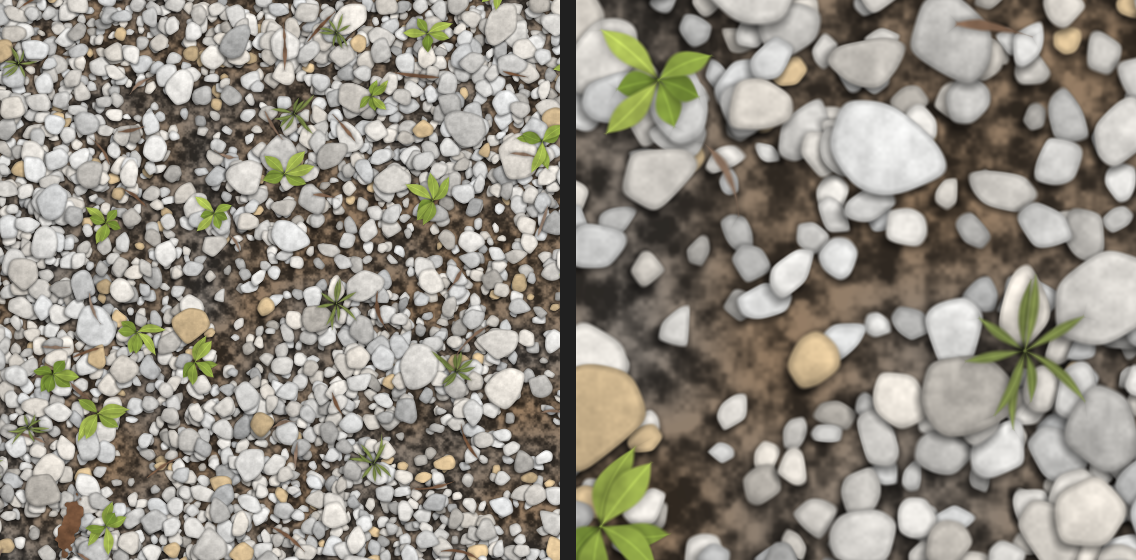
Left, the full canvas; right, a detail of the centre.
Write a WebGL 2 fragment shader that draws this texture.

```glsl
#version 300 es
precision highp float;
uniform vec2 u_resolution;
out vec4 fragColor;

const vec2 LIGHT = vec2(0.5, 0.86);
const float TAU = 6.28319;

float hash(vec2 p) {
  return fract(sin(dot(p, vec2(127.1, 311.7))) * 43758.5);
}

// Independent random value number k of a cell
float pick(vec2 cell, float k) {
  return hash(cell + k * vec2(17.31, 9.17));
}

float noise(vec2 p) {
  vec2 i = floor(p), f = fract(p);
  f = f * f * (3.0 - 2.0 * f);
  return mix(mix(hash(i), hash(i + vec2(1, 0)), f.x),
             mix(hash(i + vec2(0, 1)), hash(i + vec2(1, 1)), f.x), f.y);
}

float fbm(vec2 p) {
  return 0.55 * noise(p) + 0.3 * noise(p * 2.1 + 7.3) + 0.15 * noise(p * 4.3 + 3.1);
}

vec2 rotate(vec2 p, float a) {
  float c = cos(a), s = sin(a);
  return vec2(c * p.x + s * p.y, c * p.y - s * p.x);
}

float cover(float d, float soft) {
  return 1.0 - smoothstep(-soft, soft, d);
}

// Rounded irregular polygon, equal to 1 on its outline
float pebbleShape(vec2 p, vec2 cell) {
  float sum = 0.0;
  for (int k = 0; k < 7; k++) {
    float h = pick(cell, float(k) + 20.0);
    float a = (float(k) + 0.7 * h) * TAU / 7.0;
    float t = max(dot(p, vec2(cos(a), sin(a))), 0.0) / mix(0.72, 1.1, fract(h * 37.0));
    t *= t; t *= t; t *= t;
    sum += t;
  }
  return pow(sum + 1e-9, 0.125);
}

// Leaf blade growing from the origin along +y
float bladeShape(vec2 p, float len, float width) {
  float t = clamp(p.y / len, 0.0, 1.0);
  float halfWidth = width * sin(0.5 * TAU * pow(t, 1.25));
  return max(abs(p.x) - halfWidth, max(-p.y, p.y - len));
}

vec3 soil(vec2 uv) {
  float grain = fbm(uv * 75.0);
  vec3 c = mix(vec3(0.17, 0.16, 0.15), vec3(0.53, 0.50, 0.47), smoothstep(0.2, 0.82, grain));
  return mix(c, c * vec3(1.12, 0.97, 0.8), noise(uv * 11.0));
}

vec3 pebbles(vec3 color, vec2 uv, float cells, float density, float seed, float soft) {
  vec2 g = uv * cells;
  for (int y = 1; y >= -1; y--) for (int x = -1; x <= 1; x++) {
    vec2 cell = floor(g) + vec2(x, y), id = cell + seed;
    vec2 center = cell + 0.5 + 0.8 * (vec2(pick(id, 1.0), pick(id, 2.0)) - 0.5);
    float bare = smoothstep(0.5, 0.72, fbm(center / cells * 5.0 + 4.0));
    if (pick(id, 3.0) > density * (1.0 - 0.65 * bare)) continue;
    vec2 off = g - center;
    float size = mix(0.36, 0.63, pick(id, 4.0));
    vec2 q = rotate(off, TAU * pick(id, 5.0)) / size;
    q.y *= mix(1.0, 1.55, pick(id, 6.0));
    float d = (pebbleShape(q, id) - 1.0) * size / cells;

    // Contact shadow, then the lit stone
    float side = dot(off / (length(off) + 0.01), LIGHT);
    color *= 1.0 - 0.5 * cover(d + 0.003 * side - 0.001, 0.005);
    float tone = mix(0.64, 0.94, pow(pick(id, 7.0), 0.55));
    tone += 0.07 * dot(off, LIGHT) / size + 0.22 * (fbm(uv * 95.0 + seed) - 0.5);
    tone *= mix(0.8, 1.0, smoothstep(0.0, 0.006, -d));
    vec3 tint = mix(vec3(0.98, 0.985, 0.985), vec3(1.0, 0.97, 0.925), pick(id, 8.0));
    tint = mix(tint, vec3(1.0, 0.88, 0.69), step(0.955, pick(id, 9.0)));
    color = mix(color, tint * tone, cover(d, soft));
  }
  return color;
}

// Twigs and withered leaves
vec3 litter(vec3 color, vec2 uv, float cells, float chance, vec2 span, float seed, float soft) {
  for (int y = 1; y >= -1; y--) for (int x = -1; x <= 1; x++) {
    vec2 cell = floor(uv * cells) + vec2(x, y), id = cell + seed;
    if (pick(id, 1.0) > chance) continue;
    vec2 center = (cell + vec2(pick(id, 2.0), pick(id, 3.0))) / cells;
    vec2 q = rotate(uv - center, TAU * pick(id, 4.0));
    float len = span.x * mix(0.5, 1.0, pick(id, 5.0));
    q.x += 2.0 * (pick(id, 6.0) - 0.5) * q.y * q.y / len * 0.5;
    float d = bladeShape(q + vec2(0.0, 0.5 * len), len, span.y);
    d += span.y * 0.8 * (noise(uv * 110.0) - 0.5);
    vec3 bark = mix(vec3(0.42, 0.29, 0.20), vec3(0.56, 0.48, 0.42), pick(id, 7.0));
    color *= 1.0 - 0.3 * cover(d - 0.002, 0.004);
    color = mix(color, bark * (0.75 + 0.5 * fbm(uv * 80.0)), cover(d, soft));
  }
  return color;
}

// Rosettes of broad leaves and tufts of thin grass
vec3 plants(vec3 color, vec2 uv, float cells, float seed, float soft) {
  for (int y = 1; y >= -1; y--) for (int x = -1; x <= 1; x++) {
    vec2 cell = floor(uv * cells) + vec2(x, y), id = cell + seed;
    vec2 center = (cell + 0.15 + 0.7 * vec2(pick(id, 1.0), pick(id, 2.0))) / cells;
    if (pick(id, 3.0) > 0.36 + 0.3 * smoothstep(0.7, 1.0, center.y)) continue;
    float grass = step(0.6, pick(id, 4.0));
    float scale = mix(0.65, 1.15, pick(id, 5.0));
    for (int k = 0; k < 9; k++) {
      float h = pick(id, float(k) + 10.0), v = fract(h * 53.0);
      if (grass < 0.5 && k > 5) break;
      vec2 q = rotate(uv - center, (float(k) + h) * TAU / mix(6.0, 9.0, grass));
      float len = scale * mix(0.028, 0.054, v);
      q.x += (h - 0.5) * q.y * q.y / len;
      float d = bladeShape(q, len, scale * mix(0.0095, 0.0035, grass));
      vec3 green = mix(vec3(0.43, 0.53, 0.20), vec3(0.67, 0.74, 0.34), v);
      green = mix(green, vec3(0.42, 0.46, 0.27), 0.75 * grass);
      green *= 0.8 + 0.35 * fbm(uv * 70.0) + 0.12 * cover(abs(q.x) - 0.0008, 0.001);
      color *= 1.0 - 0.28 * cover(d - 0.002, 0.005);
      color = mix(color, green, cover(d, soft));
    }
  }
  return color;
}

void main() {
  vec2 uv = gl_FragCoord.xy / u_resolution.y;
  float soft = max(0.0016, 0.7 / u_resolution.y);
  vec3 color = soil(uv);
  color = pebbles(color, uv, 46.0, 0.85, 11.0, soft);
  color = pebbles(color, uv, 31.0, 0.85, 37.0, soft);
  color = pebbles(color, uv, 24.0, 0.85, 71.0, soft);
  color = pebbles(color, uv, 15.0, 0.24, 93.0, soft);
  color = litter(color, uv, 9.0, 0.42, vec2(0.085, 0.0028), 5.0, soft);
  color = litter(color, uv, 4.0, 0.14, vec2(0.13, 0.02), 23.0, soft);
  color = plants(color, uv, 7.0, 51.0, soft);
  fragColor = vec4(clamp(color, 0.0, 1.0), 1.0);
}
```
